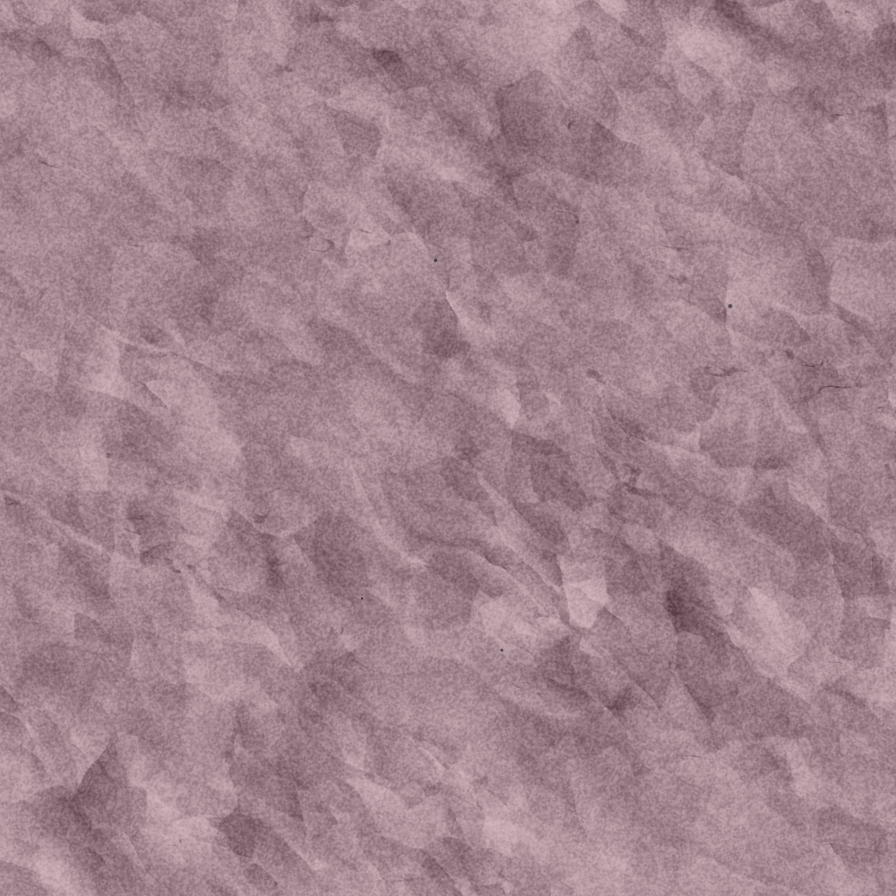
This texture is drawn by a WebGL 1 fragment shader. Its source:

```glsl
precision highp float;
// Crumpled mauve paper: diagonal creased facets, soft stains, fine grain and a few specks.

uniform vec2 u_resolution;

const vec3 PAPER = vec3(0.647, 0.537, 0.571);
const vec3 TINT = vec3(1.0, 1.03, 1.01);      // how tone shifts each channel
const float FOLD_ANGLE = 0.66;                // main creases, falling to the right
const float STEEP_ANGLE = 1.32;               // secondary, nearly upright creases
const float STRETCH = 2.0;                    // facet length over width
const float FOLD_STRETCH = 2.8;               // long folds run straighter
const float EDGE_SHARPNESS = 95.0;
const float STAIN_AMOUNT = 0.16;
const float LARGE_AMOUNT = 0.038;
const float MEDIUM_AMOUNT = 0.065;
const float STEEP_AMOUNT = 0.065;
const float SMALL_AMOUNT = 0.052;
const float FOLD_AMOUNT = 0.055;
const float RIM_AMOUNT = 0.045;
const float HIGHLIGHT_SOFTENING = 1.3;
const float CRACK_AMOUNT = 0.13;
const float GRAIN_AMOUNT = 0.185;
const float SPECK_SHARE = 0.03;

float hash(vec2 p) {
  vec3 q = fract(p.xyx * 0.1031);
  q += dot(q, q.yzx + 33.33);
  return fract((q.x + q.y) * q.z);
}

vec2 hash2(vec2 p) {
  return vec2(hash(p), hash(p + 57.3));
}

float noise(vec2 p) {
  vec2 i = floor(p), f = fract(p);
  f = f * f * (3.0 - 2.0 * f);
  return mix(mix(hash(i), hash(i + vec2(1, 0)), f.x),
             mix(hash(i + vec2(0, 1)), hash(i + vec2(1, 1)), f.x), f.y);
}

float fbm(vec2 p) {
  float sum = 0.0, amp = 0.5;
  for (int i = 0; i < 5; i++) {
    sum += amp * noise(p);
    p = mat2(1.6, 1.2, -1.2, 1.6) * p + 7.1;
    amp *= 0.5;
  }
  return sum / 0.97;
}

// Turns the sheet so that x runs along the creases, compressed by the stretch.
vec2 alongFold(vec2 p, float angle, float stretch) {
  float c = cos(angle), s = sin(angle);
  return vec2((c * p.x - s * p.y) / stretch, s * p.x + c * p.y);
}

// Tilted facets: x is the blended tone, y a thin line on the facet borders.
vec2 facets(vec2 p) {
  vec2 cell = floor(p), f = fract(p);
  float tone = 0.0, total = 0.0, near = 9.0, next = 9.0;
  for (int y = -1; y <= 1; y++) {
    for (int x = -1; x <= 1; x++) {
      vec2 o = vec2(x, y);
      vec2 id = cell + o + 100.0;
      vec2 toSite = o + hash2(id) - f;
      float d = length(toSite);
      float weight = exp(-EDGE_SHARPNESS * (d - 0.5));
      vec2 tilt = 2.8 * hash2(id + 19.7) - 1.4;
      tone += weight * (hash(id + 41.1) - 0.5 + dot(toSite, tilt));
      total += weight;
      next = min(next, max(near, d));
      near = min(near, d);
    }
  }
  return vec2(tone / total, 1.0 - smoothstep(0.0, 0.07, next - near));
}

// A long fold: shadow fading on one side, a thin lit rim on the other.
float longFold(vec2 p) {
  float n = noise(p) + 0.10 * noise(p * 5.0) - 0.55;
  float shadow = smoothstep(-0.008, 0.012, n) * exp(-max(n, 0.0) * 13.0);
  float rim = exp(-pow((n + 0.025) / 0.02, 2.0));
  return (0.6 * rim - shadow) * smoothstep(0.4, 0.65, noise(p * 1.3 + 31.0));
}

// Rare tiny hairline cracks, broken up by noise.
float cracks(vec2 p) {
  float line = abs(noise(p) - 0.5);
  float broken = smoothstep(0.45, 0.65, noise(p * 3.0 + 11.0));
  return broken * (1.0 - smoothstep(0.02, 0.08, line)) * smoothstep(0.82, 0.92, noise(p * 0.5 + 37.0));
}

float specks(vec2 uv) {
  vec2 p = uv * 13.0;
  vec2 id = floor(p) + 200.0;
  vec2 d = fract(p) - 0.2 - 0.6 * hash2(id);
  float radius = mix(0.015, 0.03, hash(id + 5.0));
  return (1.0 - smoothstep(radius * 0.5, radius * 1.4, length(d))) * step(hash(id + 11.0), SPECK_SHARE);
}

void main() {
  vec2 uv = gl_FragCoord.xy / min(u_resolution.x, u_resolution.y);

  // Bent coordinates keep the facet borders irregular
  vec2 bend = vec2(fbm(uv * 11.0 + 3.0), fbm(uv * 11.0 + 43.0)) - 0.5;
  vec2 sheet = uv + 0.042 * bend;
  vec2 diagonal = alongFold(sheet, FOLD_ANGLE, STRETCH);
  vec2 steep = alongFold(sheet, STEEP_ANGLE, STRETCH);
  vec2 folds = alongFold(sheet, FOLD_ANGLE - 0.08, FOLD_STRETCH);

  // Creased areas alternate with calmer ones
  float creased = smoothstep(0.25, 0.7, fbm(diagonal * 6.0 + 60.0));
  float calm = mix(0.5, 1.3, creased);

  vec2 large = facets(diagonal * 10.0 + 2.0);
  vec2 medium = facets(diagonal * 20.0 + 23.0);
  vec2 upright = facets(steep * 19.0 + 47.0);
  vec2 small = facets(diagonal * 40.0 + 71.0);

  float tone = STAIN_AMOUNT * (fbm(diagonal * 6.0 + 12.0) - 0.5);
  tone += LARGE_AMOUNT * large.x + calm * (MEDIUM_AMOUNT * medium.x
        + STEEP_AMOUNT * upright.x + SMALL_AMOUNT * small.x);
  tone += RIM_AMOUNT * creased * (medium.y + 0.7 * large.y + 0.6 * upright.y) * (noise(uv * 30.0) - 0.4);
  tone += FOLD_AMOUNT * (longFold(folds * 9.0 + 17.0) + 0.6 * longFold(folds * 17.0 + 53.0)
        + 0.6 * longFold(steep * 10.0 + 83.0));
  tone -= CRACK_AMOUNT * cracks(alongFold(uv, 0.2, 2.0) * 60.0 + 150.0);

  // Paper fibre and grain, turned off the pixel axes
  vec2 fineGrain = alongFold(uv, 0.5, 1.0) * 450.0 + 900.0;
  vec2 softGrain = alongFold(uv, 1.1, 1.0) * 310.0 + 700.0;
  tone += 0.04 * (noise(uv * 100.0) - 0.5);
  tone += GRAIN_AMOUNT * (0.68 * noise(fineGrain) + 0.32 * noise(softGrain) - 0.5);

  // Lit parts saturate before the shadows do
  float lit = max(tone, 0.0);
  tone -= HIGHLIGHT_SOFTENING * lit * lit;
  vec3 color = PAPER + TINT * tone;
  color *= 1.0 - 0.55 * specks(uv);
  gl_FragColor = vec4(color, 1.0);
}
```
